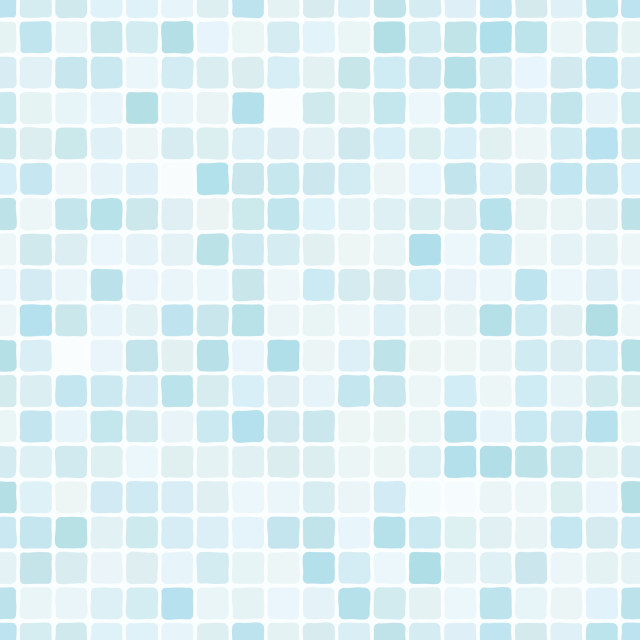
Give the GLSL for this pattern, as a WebGL 1 fragment shader.

```glsl
precision highp float;

uniform vec2 u_resolution;

#define TILES_ACROSS 18.09
#define WRAP_COUNT 18.0
#define GRID_OFFSET vec2(0.513, 0.536)
#define TILE_HALF 0.448
#define CORNER_RADIUS 0.14
#define EDGE_WOBBLE 0.032
#define WOBBLE_SCALE 2.3
#define TONE_CURVE 1.65
#define FADED_SHARE 0.012
#define GROUT_COLOR vec3(0.985, 0.995, 0.996)
#define PALE_COLOR vec3(0.928, 0.966, 0.975)
#define DEEP_COLOR vec3(0.680, 0.870, 0.910)

float hash(vec2 p) {
  vec3 q = fract(vec3(p.xyx) * 0.1031);
  q += dot(q, q.yzx + 33.33);
  return fract((q.x + q.y) * q.z);
}

vec2 gradient(vec2 p) {
  float angle = 6.2832 * hash(p);
  return vec2(cos(angle), sin(angle));
}

float gradientNoise(vec2 p) {
  vec2 i = floor(p);
  vec2 f = fract(p);
  vec2 w = f * f * f * (f * (f * 6.0 - 15.0) + 10.0);
  vec2 e = vec2(0.0, 1.0);
  float low = mix(dot(gradient(i), f),
                  dot(gradient(i + e.yx), f - e.yx), w.x);
  float high = mix(dot(gradient(i + e), f - e),
                   dot(gradient(i + e.yy), f - e.yy), w.x);
  return mix(low, high, w.y);
}

float roundedBox(vec2 p, float halfSize, float radius) {
  vec2 d = abs(p) - halfSize + radius;
  return length(max(d, 0.0)) + min(max(d.x, d.y), 0.0) - radius;
}

vec3 tileColor(vec2 id) {
  // Slightly stronger tones towards the upper rows
  float curve = TONE_CURVE + 0.5 * (0.5 - id.y / WRAP_COUNT);
  float depth = pow(hash(id + 17.0), curve);
  vec3 color = mix(PALE_COLOR, DEEP_COLOR, depth);

  // Green to blue drift, with a touch of grey in the middle tones
  float tint = hash(id + 53.0) - 0.5;
  color += tint * vec3(-0.006, 0.004, 0.034);
  color.r += 0.10 * depth * (1.0 - depth) * hash(id + 91.0);

  // A few tiles are nearly bleached out
  float faded = step(hash(id + 137.0), FADED_SHARE);
  return mix(color, GROUT_COLOR, 0.9 * faded);
}

void main() {
  vec2 grid = gl_FragCoord.xy / u_resolution * TILES_ACROSS - GRID_OFFSET;
  vec2 id = mod(floor(grid), WRAP_COUNT);
  vec2 local = fract(grid) - 0.5;

  // Hand-cut outline: uneven edges and corners
  vec2 wobblePos = local * WOBBLE_SCALE + id * 7.0 + 40.0;
  float radius = CORNER_RADIUS * mix(0.8, 1.25, hash(id + 211.0));
  float dist = roundedBox(local, TILE_HALF, radius);
  dist += EDGE_WOBBLE * gradientNoise(wobblePos);

  float pixel = TILES_ACROSS / min(u_resolution.x, u_resolution.y);
  float coverage = 1.0 - smoothstep(-0.7 * pixel, 0.7 * pixel, dist);
  gl_FragColor = vec4(mix(GROUT_COLOR, tileColor(id), coverage), 1.0);
}
```
